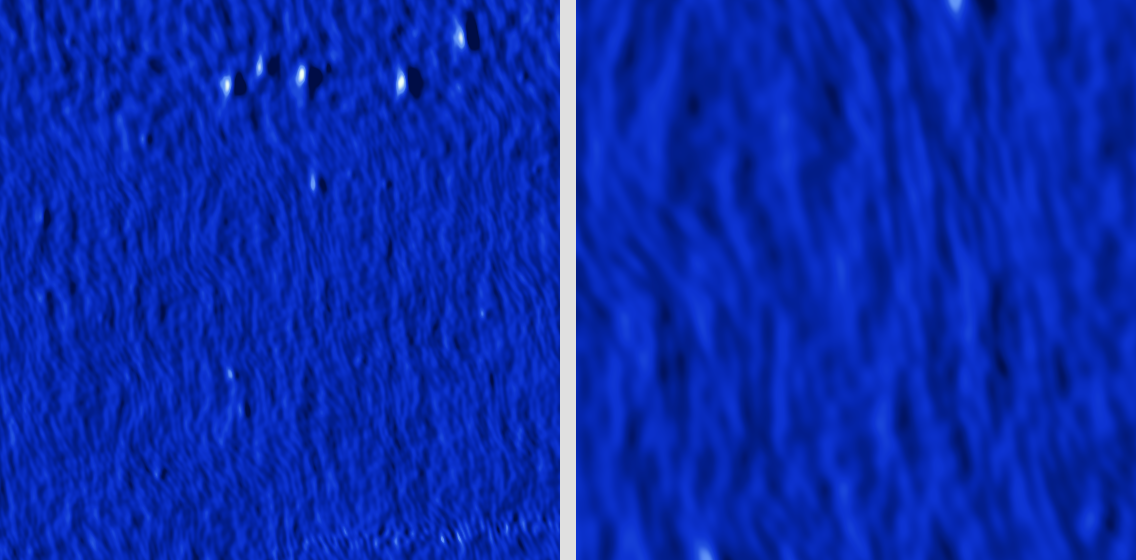
Left: the whole. Right: its middle third, enlarged.
A WebGL 1 fragment shader for this texture:

```glsl
precision highp float;

uniform vec2 u_resolution;

float hash(vec2 p) {
  return fract(sin(dot(p, vec2(127.1, 311.7))) * 43758.5453);
}

// Dot product of a random unit gradient with the offset from its corner
float cornerSlope(vec2 cell, vec2 offset) {
  float angle = 6.28318 * hash(cell);
  return dot(vec2(cos(angle), sin(angle)), offset);
}

float gradientNoise(vec2 p) {
  vec2 i = floor(p);
  vec2 f = p - i;
  vec2 u = f * f * f * (f * (f * 6.0 - 15.0) + 10.0);
  vec2 e = vec2(1.0, 0.0);
  float low = mix(cornerSlope(i, f), cornerSlope(i + e.xy, f - e.xy), u.x);
  float high = mix(cornerSlope(i + e.yx, f - e.yx), cornerSlope(i + e.xx, f - e.xx), u.x);
  return mix(low, high, u.y);
}

// Brightness of noise relief lit from the left, with a spread near one
float litRelief(vec2 p, vec2 frequency, float seed) {
  vec2 q = p * frequency + seed;
  vec2 reach = vec2(0.27, -0.06);
  return 3.3 * (gradientNoise(q + reach) - gradientNoise(q - reach));
}

// A small bump: bright on its left flank, shaded on its right
float litBump(vec2 offset, float size) {
  vec2 d = offset * vec2(1.0, 0.7) / size;
  return -2.33 * d.x * exp(-dot(d, d));
}

float scatteredBumps(vec2 p) {
  float light = 0.0;
  for (int i = 0; i < 24; i++) {
    float id = float(i);
    float isLarge = 1.0 - step(4.5, id);
    vec2 center = vec2(hash(vec2(id, 3.1)), hash(vec2(id, 7.7)));
    vec2 upper = vec2(0.35, 0.8) + center * vec2(0.5, 0.17);
    center = mix(center, upper, isLarge);
    float pick = hash(vec2(id, 12.3));
    float size = mix(0.006, 0.011, pick) + 0.006 * isLarge;
    float strength = mix(1.8, 4.0, pick) + 3.0 * isLarge;
    light += strength * litBump(p - center, size);
  }
  return light;
}

vec3 blueRamp(float tone) {
  vec3 color = mix(vec3(0.0, 0.05, 0.28), vec3(0.01, 0.12, 0.56), smoothstep(-3.2, -0.9, tone));
  color = mix(color, vec3(0.02, 0.15, 0.69), clamp(tone + 1.0, 0.0, 1.0));
  color = mix(color, vec3(0.05, 0.20, 0.82), clamp(tone / 1.3, 0.0, 1.0));
  color = mix(color, vec3(0.11, 0.29, 0.86), smoothstep(1.3, 2.8, tone));
  color = mix(color, vec3(0.38, 0.58, 0.97), smoothstep(2.6, 4.4, tone));
  return mix(color, vec3(0.93, 1.0, 0.96), smoothstep(4.4, 7.0, tone));
}

void main() {
  vec2 p = gl_FragCoord.xy / min(u_resolution.x, u_resolution.y);

  // Lean and bend the grain
  vec2 bend = vec2(gradientNoise(p * 7.0 + 4.0), gradientNoise(p * 7.0 + 31.0));
  vec2 q = p + 0.022 * bend;
  q.x += 0.2 * q.y;

  // Round ripples above, upright streaks in the middle, short grain below
  float ripples = litRelief(q, vec2(37.0, 27.0), 11.0);
  float streaks = litRelief(q, vec2(44.0, 17.0), 53.0);
  float topZone = smoothstep(0.55, 0.88, p.y + 0.12 * bend.x);
  float lowZone = 1.0 - smoothstep(0.05, 0.3, p.y);
  float tone = mix(streaks, ripples, max(topZone, 0.6 * lowZone));
  tone *= mix(0.8, 1.1, max(topZone, lowZone));

  // Fine grit and broad cloudiness
  float grit = litRelief(q, vec2(92.0, 52.0), 87.0);
  tone += grit * mix(0.5, 0.3, topZone);
  tone += 0.9 * gradientNoise(p * vec2(9.0, 6.0) + 19.0);

  // Rough pale crest rising to the right along the bottom
  float crestY = 0.02 + 0.1 * max(p.x - 0.5, 0.0) + 0.02 * bend.y;
  float crestDistance = (p.y - crestY) / 0.022;
  float crest = exp(-crestDistance * crestDistance) * smoothstep(0.4, 0.6, p.x);
  tone += crest * (0.7 + 0.8 * grit);

  tone += scatteredBumps(p);
  gl_FragColor = vec4(blueRamp(tone), 1.0);
}
```
